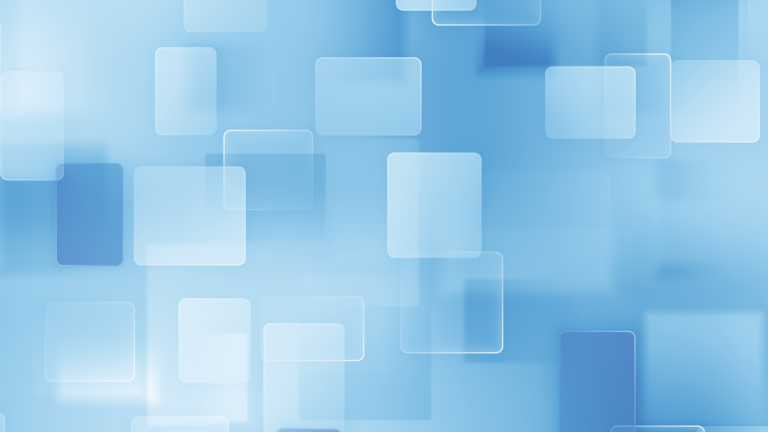
Write a WebGL 2 fragment shader that draws this background.

```glsl
#version 300 es
precision highp float;

uniform vec2 u_resolution;
out vec4 outColor;

// Tone ramp from deep blue to white, in steps of 0.2
const vec3 RAMP[7] = vec3[7](
    vec3(0.25, 0.50, 0.75), vec3(0.35, 0.64, 0.84), vec3(0.48, 0.73, 0.88),
    vec3(0.61, 0.81, 0.93), vec3(0.72, 0.87, 0.95), vec3(0.85, 0.93, 0.98),
    vec3(0.97, 0.985, 1.0));
const vec3 VIOLET = vec3(0.36, 0.46, 0.76);
const vec3 RIM_COLOR = vec3(0.95, 0.98, 1.0);

// Lengths are fractions of the canvas height
const float BASE_TONE = 0.53;
const float WAVE_DEPTH = 0.22;
const float NOISE_DEPTH = 0.40;
const float NOISE_SCALE = 2.6;
const float PANEL_CELL = 0.36;
const float PANEL_DEPTH = 0.50;
const float TILE_CELL = 0.31;
const float FRAME_CELL = 0.42;
const float TILE_SHARE = 0.72;
const float FRAME_SHARE = 0.55;
const float DARK_SHARE = 0.17;
const vec2 TILE_MIN = vec2(0.070, 0.075);
const vec2 TILE_MAX = vec2(0.130, 0.135);
const float CORNER = 0.017;
const float RIM_WIDTH = 0.0032;
const float SHADOW_REACH = 0.018;
const float TAU = 6.2831853;

vec4 hash4(vec2 cell, float seed) {
    vec3 key = vec3(cell + 17.0, seed);
    vec4 h = fract(key.xyzx * vec4(0.1031, 0.1030, 0.0973, 0.1099));
    h += dot(h, h.wzxy + 33.33);
    return fract((h.xxyz + h.yzzw) * h.zywx);
}

float valueNoise(vec2 p) {
    vec2 cell = floor(p), f = fract(p);
    f = f * f * f * (f * (f * 6.0 - 15.0) + 10.0);
    float low = mix(hash4(cell, 3.0).x, hash4(cell + vec2(1, 0), 3.0).x, f.x);
    float high = mix(hash4(cell + vec2(0, 1), 3.0).x, hash4(cell + 1.0, 3.0).x, f.x);
    return mix(low, high, f.y);
}

float roundBox(vec2 p, vec2 halfSize, float radius) {
    vec2 q = abs(p) - halfSize + radius;
    return length(max(q, 0.0)) + min(max(q.x, q.y), 0.0) - radius;
}

float cover(float d, float blur) {
    return 1.0 - smoothstep(-blur, blur, d);
}

// Broad light and shade behind the sheets
float backdrop(vec2 p) {
    float upper = cos(TAU * (p.x - 0.1) / 1.6);
    float lower = cos(TAU * (p.x - 0.5) / 2.0);
    float band = exp(-pow((p.y - 0.53) / 0.11, 2.0)) * (1.0 - smoothstep(0.0, 0.6, p.x));
    return BASE_TONE + WAVE_DEPTH * mix(lower, upper, smoothstep(0.25, 0.6, p.y))
        + NOISE_DEPTH * (valueNoise(p * NOISE_SCALE) - 0.5) - 0.25 * band;
}

// Blurred panel, firm on one side and fading towards the other
float panel(vec2 p, vec2 cell, float seed) {
    vec4 place = hash4(cell, seed), look = hash4(cell, seed + 7.0);
    vec2 halfSize = PANEL_CELL * mix(vec2(0.2), vec2(0.6), place.zw);
    vec2 local = p - (cell + 0.25 + 0.5 * place.xy) * PANEL_CELL;
    vec2 side = look.x < 0.5 ? vec2(1, 0) : vec2(0, 1);
    float along = dot(local / halfSize, side) * sign(look.y - 0.5);
    float blur = mix(0.002, 0.03, look.z * look.z);
    return PANEL_DEPTH * (look.w - 0.5) * smoothstep(-1.0, 0.9, along)
        * cover(roundBox(local, halfSize, 0.008), blur);
}

// Glass tile or bare frame; sheet holds tone, rim light and violet tint
void addTile(inout vec3 sheet, vec2 p, vec2 cell, float size, float seed, bool frame, float pixel) {
    vec4 place = hash4(cell, seed), look = hash4(cell, seed + 7.0);
    float chosen = hash4(cell, seed + 13.0).x;
    if (chosen > (frame ? FRAME_SHARE : TILE_SHARE)) return;

    vec2 halfSize = mix(TILE_MIN, TILE_MAX, place.zw);
    vec2 local = p - (cell + 0.2 + 0.6 * place.xy) * size;
    float d = roundBox(local, halfSize, CORNER);
    float fill = cover(d, pixel);
    vec2 lightSide = sign(look.xy - 0.5);
    float lit = clamp(0.5 + 0.25 * dot(local / halfSize, lightSide), 0.0, 1.0);
    float dark = frame ? 0.0 : step(look.z, DARK_SHARE);

    float shadow = exp(-max(d, 0.0) / SHADOW_REACH) * (1.0 - fill);
    sheet.x -= (0.04 + 0.08 * dark) * shadow;
    float opacity = mix(0.28, 0.68, look.w) * mix(0.35, 1.0, smoothstep(0.0, 0.9, lit));
    opacity = frame ? 0.25 * exp(min(d, 0.0) / SHADOW_REACH) * lit : max(opacity, 0.55 * dark);
    sheet.x = mix(sheet.x, mix(1.1, 0.0, dark), fill * opacity);
    sheet.yz *= 1.0 - 0.6 * fill * opacity;
    sheet.z += 0.6 * dark * fill * lit;

    float width = max(RIM_WIDTH, pixel);
    float line = 1.0 - smoothstep(0.0, width, abs(d + 0.5 * width));
    float strength = (frame ? 0.85 : mix(0.3, 0.65, look.x)) * lit * lit;
    sheet.y = max(sheet.y, line * strength);
}

void main() {
    vec2 p = gl_FragCoord.xy / u_resolution.y;
    float pixel = max(0.0016, 0.8 / u_resolution.y);
    vec3 sheet = vec3(backdrop(p), 0.0, 0.0);

    // Every layer visits the cells around this point
    for (int layer = 0; layer < 4; layer++) {
        float size = layer < 2 ? PANEL_CELL : (layer == 2 ? FRAME_CELL : TILE_CELL);
        float seed = 5.0 + 31.0 * float(layer);
        vec2 home = floor(p / size);
        for (int i = 0; i < 9; i++) {
            vec2 cell = home + vec2(i % 3 - 1, i / 3 - 1);
            if (layer < 2) sheet.x += panel(p, cell, seed);
            else addTile(sheet, p, cell, size, seed, layer == 2, pixel);
        }
    }

    // Tone to colour
    float tone = clamp(sheet.x * 5.0, 0.0, 5.999);
    int stop = int(tone);
    vec3 color = mix(RAMP[stop], RAMP[stop + 1], fract(tone));
    color = mix(color, VIOLET, 0.6 * clamp(sheet.z, 0.0, 1.0));
    color = mix(color, RIM_COLOR, clamp(sheet.y, 0.0, 1.0));
    outColor = vec4(color, 1.0);
}
```
